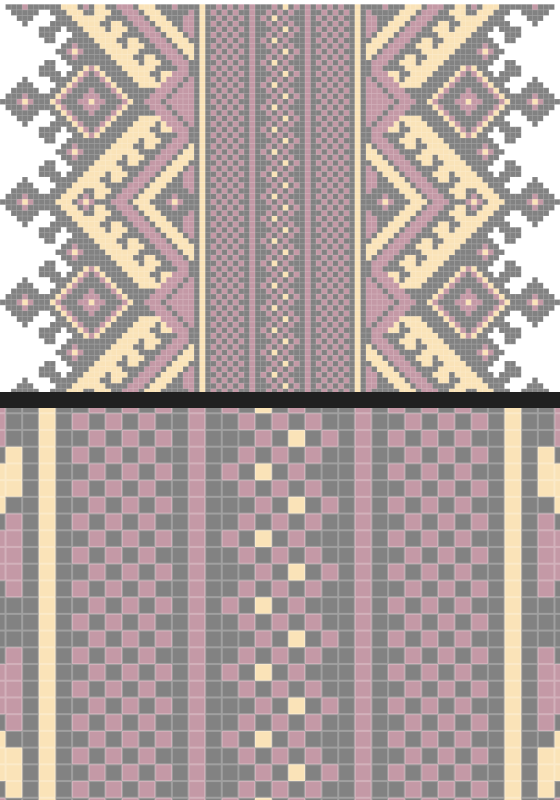
Top, the full canvas; bottom, a detail of the centre.
A WebGL 1 fragment shader for this pattern:

```glsl
precision highp float;

uniform vec2 u_resolution;

const float COLUMNS = 101.0;
const float PERIOD = 36.0;
const float TOP_ROW = 35.0;
const int SAMPLES = 4;

const vec3 WHITE = vec3(1.0);
const vec3 GRAY = vec3(0.51);
const vec3 PINK = vec3(0.77, 0.60, 0.65);
const vec3 CREAM = vec3(0.98, 0.89, 0.72);

// Stitch coordinates are integers, so bounds get a half-cell margin.
bool within(float x, float low, float high) {
  return x > low - 0.5 && x < high + 0.5;
}

float diamond(vec2 cell, vec2 center) {
  vec2 d = abs(cell - center);
  return d.x + d.y;
}

bool checker(float column, float row) {
  return mod(column + row, 2.0) < 0.5;
}

// Gray diamond with a pink cross and a cream heart.
vec3 flower(vec3 base, vec2 cell, vec2 center, float radius) {
  float d = diamond(cell, center);
  if (d < 0.5) return CREAM;
  if (d < 1.5) return PINK;
  return d < radius + 0.5 ? GRAY : base;
}

// Central checks, stripes and alternating cream dots.
vec3 centerBand(float column, float row) {
  float a = abs(column);
  if (within(a, 14.0, 14.0)) return CREAM;
  if (within(a, 5.0, 5.0)) return PINK;
  if (within(a, 7.0, 12.0)) return checker(a, row) ? PINK : GRAY;
  if (a > 3.5 || !checker(a, row)) return GRAY;
  float dotSide = mod(row, 4.0) < 2.0 ? -1.0 : 1.0;
  if (within(column, dotSide, dotSide)) return CREAM;
  return within(column, -3.0 * dotSide, -3.0 * dotSide) ? GRAY : PINK;
}

// Gray body whose outer edge carries hooked branches.
vec3 outerEdge(float a, float r) {
  float q = abs(r - 9.0);
  float outward = a - q;
  float along = a + q;
  bool stem = within(along, 44.0, 46.0) && outward < 40.5;
  bool bar = within(along, 43.0, 47.0) && within(outward, 38.0, 39.0);
  return outward < 34.5 || stem || bar ? GRAY : WHITE;
}

// Cream chevron with hooked teeth on its inner side.
bool toothedChevron(float a, float r) {
  float u = a + r;
  float tooth = mod(a - r + 1.0, 6.0);
  bool stem = within(u, 33.0, 36.0) && tooth < 2.5;
  bool hook = within(u, 33.0, 34.0) && tooth < 3.5;
  return r < 15.5 && (within(u, 37.0, 40.0) || stem || hook);
}

vec3 largeDiamond(vec3 base, vec2 cell, vec2 center) {
  float d = diamond(cell, center);
  if (d < 0.5) return CREAM;
  if (d < 2.5) return PINK;
  if (d < 5.5) return GRAY;
  if (d < 6.5) return PINK;
  if (d < 7.5 && abs(cell.y - center.y) < 6.5) return CREAM;
  return base;
}

// Mirrored border: a counts from the middle, r from a repeat's axis.
vec3 sideBorder(float a, float r) {
  vec2 cell = vec2(a, r);
  float u = a + r;
  vec3 color = outerEdge(a, r);
  if (toothedChevron(a, r)) color = CREAM;

  float zigzag = max(30.0 - r, 6.0 + r);
  if (a > 16.5 && within(a, zigzag - 2.0, zigzag)) color = PINK;
  if (a > 15.5 && within(u, 24.0, 26.0)) color = CREAM;
  if (a > 15.5 && a - r < 2.5) color = PINK;
  if (within(a, 16.0, 17.0) && diamond(cell, vec2(16.0, 4.0)) < 2.5) color = PINK;

  color = largeDiamond(color, cell, vec2(34.0, 18.0));
  color = flower(color, cell, vec2(46.0, 0.0), 4.0);
  color = flower(color, cell, vec2(46.0, 18.0), 4.0);
  color = flower(color, cell, vec2(37.0, 9.0), 3.0);
  color = flower(color, cell, vec2(35.0, 0.0), 2.0);
  return flower(color, cell, vec2(19.0, 0.0), 2.0);
}

vec3 embroidery(vec2 position) {
  vec2 cell = floor(position + 0.5);
  if (cell.y > TOP_ROW + 0.5) return WHITE;
  float a = abs(cell.x);
  float r = abs(mod(cell.y + 0.5 * PERIOD, PERIOD) - 0.5 * PERIOD);
  vec3 color = a < 14.5 ? centerBand(cell.x, cell.y) : sideBorder(a, r);

  // Pale seams between stitches.
  vec2 offset = abs(position - cell);
  float seam = smoothstep(0.42, 0.46, max(offset.x, offset.y));
  return mix(color, WHITE, 0.24 * seam);
}

void main() {
  vec3 sum = vec3(0.0);
  for (int j = 0; j < SAMPLES; j++) {
    for (int i = 0; i < SAMPLES; i++) {
      vec2 jitter = (vec2(float(i), float(j)) + 0.5) / float(SAMPLES) - 0.5;
      vec2 p = (gl_FragCoord.xy + jitter - 0.5 * u_resolution) / u_resolution.x;
      sum += embroidery(p * COLUMNS * vec2(1.0, 0.995) + vec2(0.0, 1.09));
    }
  }
  gl_FragColor = vec4(sum / float(SAMPLES * SAMPLES), 1.0);
}
```
